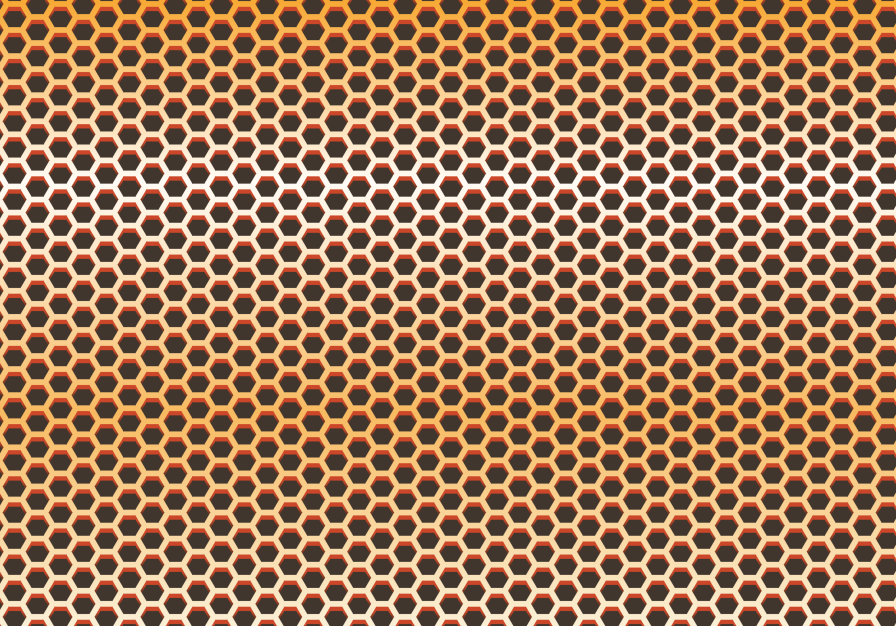
A WebGL 1 fragment shader for this pattern:

```glsl
precision highp float;
// Honeycomb grille in banded gold and white, with red inner walls over a dark backing.

uniform vec2 u_resolution;

// Layout: lengths below are in units of the vertical hexagon pitch
const float COLUMNS = 39.0;
const float ROWS = 24.0;
const vec2 ANCHOR = vec2(13.54, 8.15);   // centre of one cell, from the top left
const float OPENING_RADIUS = 0.39;       // centre to flat side
const float WALL_DEPTH = 0.165;          // downward shift of the rear opening
const float EDGE_SOFTNESS = 0.7;         // in output samples

// Heights of the gradient stops, measured down from the top
const float WHITE_STOP = 0.29;
const float AMBER_STOP = 0.66;

const vec3 TOP_GOLD = vec3(0.97, 0.66, 0.20);
const vec3 WHITE = vec3(1.0, 0.985, 0.96);
const vec3 AMBER = vec3(0.97, 0.73, 0.38);
const vec3 CREAM = vec3(0.98, 0.94, 0.84);
const vec3 WALL_RED = vec3(0.80, 0.28, 0.16);
const vec3 WALL_BROWN = vec3(0.43, 0.21, 0.13);
const vec3 BACKING = vec3(0.25, 0.21, 0.18);

const float SQRT3 = 1.7320508;

// Offset from the centre of the nearest cell in a flat-topped hexagon lattice
vec2 hexCell(vec2 p) {
  vec2 period = vec2(SQRT3, 1.0);
  vec2 a = mod(p + 0.5 * period, period) - 0.5 * period;
  vec2 b = mod(p, period) - 0.5 * period;
  return dot(a, a) < dot(b, b) ? a : b;
}

// Signed distance to the sides of a flat-topped hexagon
float hexDistance(vec2 p, float radius) {
  p = abs(p);
  return max(p.y, 0.5 * SQRT3 * p.x + 0.5 * p.y) - radius;
}

float coverage(float distanceToEdge, float softness) {
  return 1.0 - smoothstep(-softness, softness, distanceToEdge);
}

// Vertical sheen of the front face
vec3 faceColor(float depth) {
  vec3 color = mix(TOP_GOLD, WHITE, clamp(depth / WHITE_STOP, 0.0, 1.0));
  color = mix(color, AMBER,
              clamp((depth - WHITE_STOP) / (AMBER_STOP - WHITE_STOP), 0.0, 1.0));
  return mix(color, CREAM,
             clamp((depth - AMBER_STOP) / (1.0 - AMBER_STOP), 0.0, 1.0));
}

void main() {
  vec2 uv = gl_FragCoord.xy / u_resolution;
  float depth = 1.0 - uv.y;
  vec2 p = vec2(uv.x * COLUMNS * 0.5 * SQRT3, depth * ROWS);
  vec2 cell = hexCell(p - ANCHOR);
  float softness = EDGE_SOFTNESS * ROWS / u_resolution.y;

  // Front opening and the lowered rear opening seen through it
  float front = coverage(hexDistance(cell, OPENING_RADIUS), softness);
  float rear = coverage(
      hexDistance(cell - vec2(0.0, WALL_DEPTH), OPENING_RADIUS), softness);

  // Walls darken from the upper lip down the slanted sides
  vec3 wall = mix(WALL_RED, WALL_BROWN, smoothstep(-0.24, 0.08, cell.y));
  vec3 inside = mix(wall, BACKING, rear);

  gl_FragColor = vec4(mix(faceColor(depth), inside, front), 1.0);
}
```
